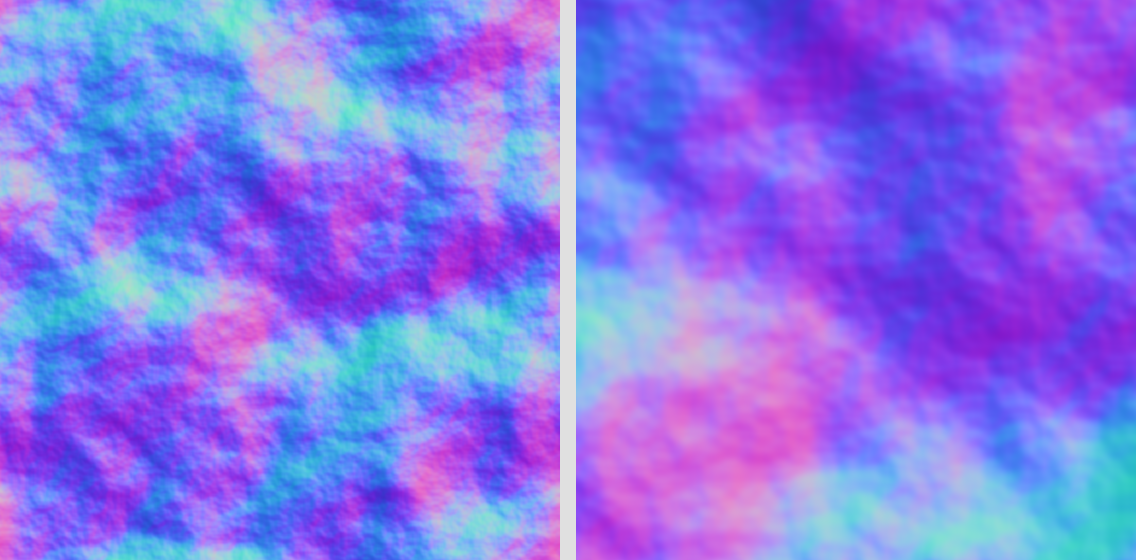
Left: the whole. Right: its middle third, enlarged.
Reproduce this texture map procedurally as a three.js fragment shader.

```glsl
// Tangent-space normal map of a soft, cloudy fractal height field that tiles.
#define BASE_CELLS 3.0
#define OCTAVES 6
#define SLOPE_GAIN 0.69
#define BUMP 0.53
#define SEED 17.0

varying vec2 vUv;

const float TAU = 6.28319;

float hash(vec2 p, float seed) {
  vec3 q = fract(p.xyx * vec3(0.1031, 0.1030, 0.0973) + seed * 0.137);
  q += dot(q, q.yzx + 33.33);
  return fract((q.x + q.y) * q.z);
}

// Random unit vector at a lattice corner, wrapped to the period
vec2 cornerGradient(vec2 cell, float period, float seed) {
  float angle = TAU * hash(mod(cell, period), seed);
  return vec2(cos(angle), sin(angle));
}

// Analytic slope of gradient noise with quintic blending
vec2 noiseSlope(vec2 p, float period, float seed) {
  vec2 cell = floor(p);
  vec2 f = fract(p);
  vec2 u = f * f * f * (f * (f * 6.0 - 15.0) + 10.0);
  vec2 du = 30.0 * f * f * (f * (f - 2.0) + 1.0);

  vec2 ga = cornerGradient(cell, period, seed);
  vec2 gb = cornerGradient(cell + vec2(1.0, 0.0), period, seed);
  vec2 gc = cornerGradient(cell + vec2(0.0, 1.0), period, seed);
  vec2 gd = cornerGradient(cell + vec2(1.0, 1.0), period, seed);

  float va = dot(ga, f);
  float vb = dot(gb, f - vec2(1.0, 0.0));
  float vc = dot(gc, f - vec2(0.0, 1.0));
  float vd = dot(gd, f - vec2(1.0, 1.0));

  vec2 blended = mix(mix(ga, gb, u.x), mix(gc, gd, u.x), u.y);
  return blended + du * (u.yx * (va - vb - vc + vd) + vec2(vb, vc) - va);
}

// Sum of octaves, each shifted so that the lattices do not line up
vec2 fractalSlope(vec2 uv) {
  vec2 slope = vec2(0.0);
  float cells = BASE_CELLS;
  float weight = 1.0;
  for (int i = 0; i < OCTAVES; i++) {
    float seed = SEED + float(i) * 7.0;
    vec2 shift = vec2(0.37, 0.61) * seed;
    slope += weight * noiseSlope(uv * cells + shift, cells, seed);
    cells *= 2.0;
    weight *= SLOPE_GAIN;
  }
  return slope;
}

// Surface normal packed into colour
void main() {
  vec3 normal = normalize(vec3(-BUMP * fractalSlope(vUv), 1.0));
  gl_FragColor = vec4(normal * 0.5 + 0.5, 1.0);
}
```
